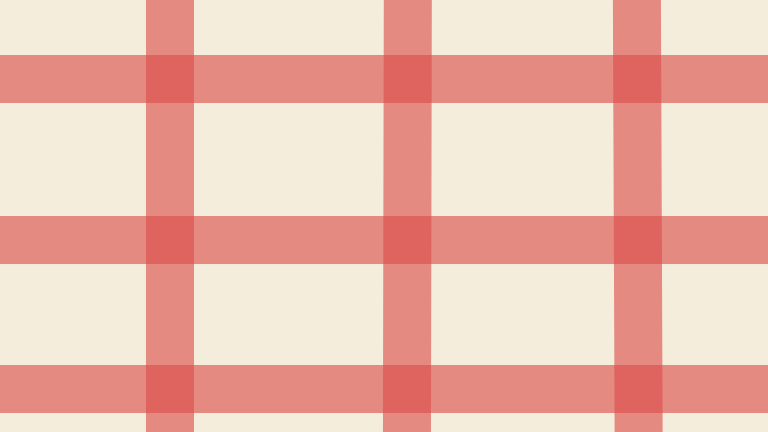
Reproduce this pattern procedurally as a Shadertoy shader.

```glsl
// Checked cloth: three upright and three level translucent red bands on cream.
// Each band is a soft-edged strip at an even pitch, nudged and tilted a little;
// the ink is laid twice where bands cross, which gives the darker squares.

const int BANDS = 3;
const float HALF_WIDTH = 0.0556;   // lengths are fractions of canvas height
const float OPACITY = 0.61;
const vec3 CREAM = vec3(0.96, 0.93, 0.86);
const vec3 INK = vec3(0.86, 0.29, 0.28);

// Coverage of a strip centred on zero, smoothed over one pixel.
float strip(float offset, float halfWidth, float pixel) {
    return clamp((halfWidth - abs(offset)) / pixel + 0.5, 0.0, 1.0);
}

// Coverage of a row of strips; tilt is sideways drift per unit along the strip.
float bandSet(float across, float along, float first, float pitch,
              vec3 nudge, vec3 tilt, float pixel) {
    float cover = 0.0;
    for (int i = 0; i < BANDS; i++) {
        float centre = first + float(i) * pitch + nudge[i] + tilt[i] * (along - 0.5);
        cover = max(cover, strip(across - centre, HALF_WIDTH, pixel));
    }
    return cover;
}

// Lays one translucent coat of ink over a base colour.
vec3 layInk(vec3 base, vec3 ink, float cover, float opacity) {
    return mix(base, ink, cover * opacity);
}

void mainImage(out vec4 fragColor, in vec2 fragCoord) {
    float pixel = 1.0 / iResolution.y;
    vec2 p = fragCoord * pixel;

    // Upright bands, left to right, then level bands, bottom to top.
    float upright = bandSet(p.x, p.y, 0.3935, 0.5414,
                            vec3(0.0, 0.0081, 0.0), vec3(0.0, 0.002, -0.004), pixel);
    float level = bandSet(p.y, p.x, 0.0995, 0.3588,
                          vec3(0.0, -0.0139, 0.0), vec3(0.0), pixel);

    vec3 colour = layInk(CREAM, INK, upright, OPACITY);
    colour = layInk(colour, INK, level, OPACITY);
    fragColor = vec4(colour, 1.0);
}
```
